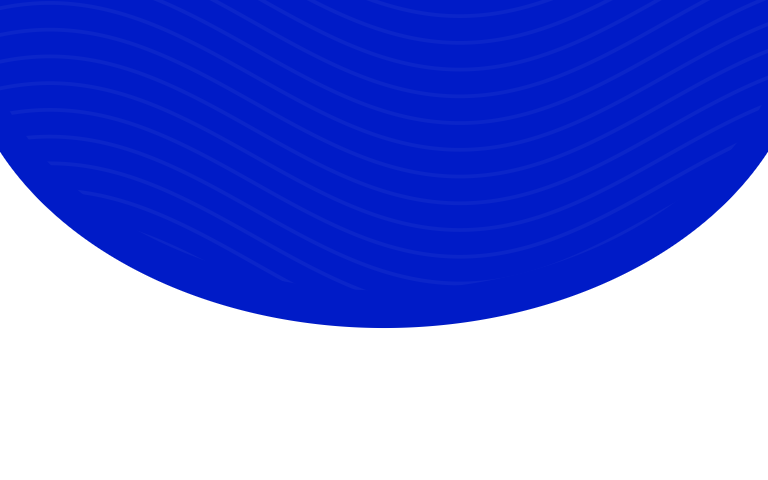
A WebGL 2 fragment shader for this background:

```glsl
#version 300 es
precision highp float;

uniform vec2 u_resolution;
out vec4 fragColor;

const vec3 WHITE = vec3(1.0);
const vec3 BLUE = vec3(0.0, 0.106, 0.78);
const float LINE_OPACITY = 0.042;

// Approximate signed distance to an ellipse, negative inside
float ellipseDistance(vec2 p, vec2 radii) {
    float scaled = length(p / radii);
    float slope = length(p / (radii * radii));
    return scaled * (scaled - 1.0) / max(slope, 1e-4);
}

// Distance to the nearest of many stacked cosine curves
float waveDistance(vec2 p, float troughX, float frequency, float amplitude, float troughY, float spacing) {
    float phase = (p.x - troughX) * frequency;
    float offset = p.y - troughY + amplitude * (1.0 - cos(phase));
    float nearest = abs(fract(offset / spacing + 0.5) - 0.5) * spacing;
    float slope = amplitude * frequency * sin(phase);
    return nearest / sqrt(1.0 + slope * slope);
}

// Antialiased coverage of a signed distance
float coverage(float dist, float pixel) {
    return clamp(0.5 - dist / pixel, 0.0, 1.0);
}

void main() {
    float pixel = 1.0 / u_resolution.y;

    // Horizontal centre at zero, depth measured down from the top edge
    vec2 p = vec2(gl_FragCoord.x - 0.5 * u_resolution.x, u_resolution.y - gl_FragCoord.y) * pixel;

    // Large dome hanging from the top
    float dome = coverage(ellipseDistance(p - vec2(0.0, 0.0417), vec2(0.885, 0.6417)), pixel);

    // Faint wave lines kept inside a smaller ellipse
    float inner = coverage(ellipseDistance(p, vec2(0.844, 0.605)), pixel);
    float wave = waveDistance(p, 0.158, 3.678, 0.153, 0.5906, 0.0557);
    float lines = coverage(wave - 0.0039, pixel) * inner;

    vec3 domeColor = mix(BLUE, WHITE, lines * LINE_OPACITY);
    fragColor = vec4(mix(WHITE, domeColor, dome), 1.0);
}
```
